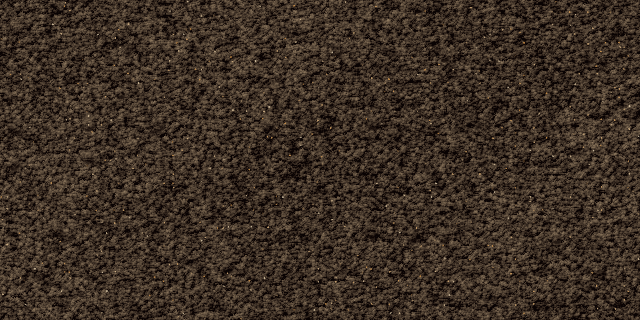
Reproduce this texture procedurally as a WebGL 1 fragment shader.

```glsl
precision highp float;
uniform vec2 u_resolution;

const vec2 LIGHT = vec2(-0.35, 0.94);

vec3 hash3(vec2 p) {
  vec3 q = fract(p.xyx * vec3(0.1031, 0.1030, 0.0973));
  q += dot(q, q.yxz + 33.33);
  return fract((q.xxy + q.yzz) * q.zyx);
}

// Soft cellular grains: xy = offset from grain centre, z = grain shade, w = squared distance
vec4 grains(vec2 p) {
  vec2 cell = floor(p);
  vec2 local = p - cell;
  vec4 sum = vec4(0.0);
  for (int y = -1; y <= 1; y++) {
    for (int x = -1; x <= 1; x++) {
      vec2 neighbour = vec2(float(x), float(y));
      vec3 rnd = hash3(cell + neighbour + 57.0);
      vec2 offset = local - neighbour - rnd.xy;
      sum += exp(-14.0 * dot(offset, offset)) * vec4(offset, rnd.z, 1.0);
    }
  }
  return vec4(sum.xyz / sum.w, -log(sum.w) / 14.0);
}

// Weights: x = directional light, y = crevice depth, z = grain shade
float relief(vec4 grain, vec3 weights) {
  return dot(weights, vec3(dot(grain.xy, LIGHT), 0.2 - grain.w, grain.z - 0.5));
}

// Sparse large crumbs: x = light change, y = coverage, z = cast shadow
vec3 crumbs(vec2 p) {
  vec3 rnd = hash3(floor(p) + 211.0);
  vec2 offset = fract(p) - 0.35 - 0.3 * rnd.xy;
  float radius = mix(0.09, 0.2, fract(rnd.z * 37.0));
  float present = step(0.8, rnd.z);
  float cover = 1.0 - smoothstep(radius - 0.04, radius + 0.02, length(offset));
  float shadow = 1.0 - smoothstep(radius - 0.05, radius + 0.05, length(offset + LIGHT * 0.09));
  return vec3(0.03 + 0.09 * dot(offset, LIGHT) / radius, cover, shadow * (1.0 - cover)) * present;
}

// Tiny mineral glints: x = strength, y = warmth
vec2 glints(vec2 p) {
  vec3 rnd = hash3(floor(p) + 401.0);
  float reach = length(fract(p) - 0.25 - 0.5 * rnd.xy);
  float spot = 1.0 - smoothstep(0.08, 0.27, reach);
  return vec2(spot * smoothstep(0.93, 0.99, rnd.z), rnd.x);
}

void main() {
  vec2 p = gl_FragCoord.xy / u_resolution.y;

  // Fine grit roughens the outlines of the larger grains
  vec4 fine = grains(p * 137.0);
  vec4 medium = grains(p * 73.0 + fine.xy * 0.35);
  vec4 coarse = grains(p * 27.0 + medium.xy * 0.3 + 9.0);

  float tone = 0.236;
  tone += relief(fine, vec3(0.14, 0.16, 0.13));
  tone += relief(medium, vec3(0.21, 0.27, 0.17));
  tone += relief(coarse, vec3(0.07, 0.13, 0.05));

  // Broad uneven patches
  tone += 0.008 * sin(p.x * 3.1 + 1.4 * sin(p.y * 4.3)) + 0.007 * sin(p.y * 5.7 - p.x * 4.1);

  vec3 crumb = crumbs(p * 9.0 + fine.xy * 0.03 + medium.xy * 0.06);
  tone = mix(tone, 0.24 + (tone - 0.236) * 0.65 + crumb.x, crumb.y);
  tone *= 1.0 - 0.55 * crumb.z;
  tone = max(tone, 0.035);

  // Brown ramp, warmer in the shadows
  vec3 soil = max(tone * vec3(1.0, 0.9, 0.71) - vec3(0.0, 0.028, 0.025), 0.012);

  vec2 glint = glints(p * 71.0 + fine.xy * 0.1);
  vec3 mineral = mix(vec3(0.84, 0.58, 0.27), vec3(0.86, 0.80, 0.68), glint.y);
  gl_FragColor = vec4(mix(soil, mineral, glint.x * 0.85), 1.0);
}
```
